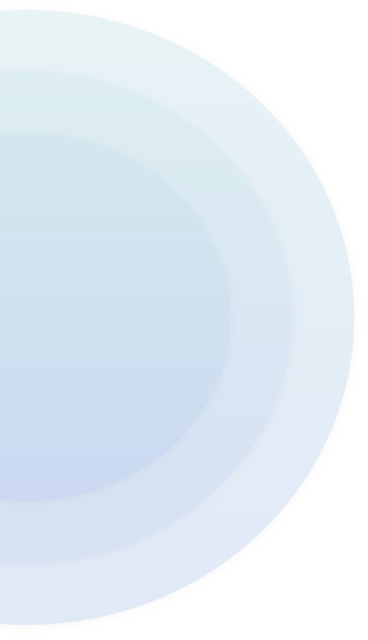
This background is drawn by a Shadertoy shader. Its source:

```glsl
// Approximate signed distance to an axis-aligned ellipse
float ellipseDistance(vec2 p, vec2 radii) {
    float k = length(p / radii);
    return k * (k - 1.0) / max(length(p / (radii * radii)), 0.0001);
}

void mainImage(out vec4 fragColor, in vec2 fragCoord) {
    float pixel = 1.0 / iResolution.y;
    vec2 p = fragCoord * pixel - vec2(0.0417, 0.504);
    vec3 color = vec3(1.0);

    // Three nested discs, from pale outer to deeper inner
    for (int i = 0; i < 3; i++) {
        float depth = float(i);
        vec2 radii = vec2(0.5117, 0.4805) - 0.0964 * depth;
        float edge = ellipseDistance(p, radii);

        // Soft shadow around the rim, slightly lowered
        float shadowEdge = ellipseDistance(p + vec2(0.0, 0.002), radii);
        color *= 1.0 - 0.025 * (1.0 - smoothstep(-0.014, 0.018, shadowEdge));

        // Vertical tint from mint to periwinkle
        float height = clamp(0.5 + 0.5 * p.y / radii.y, 0.0, 1.0);
        vec3 periwinkle = vec3(0.882, 0.912, 0.969) - vec3(0.042, 0.031, 0.012) * depth;
        vec3 mint = vec3(0.906, 0.953, 0.962) - vec3(0.040, 0.021, 0.015) * depth;
        vec3 tint = mix(periwinkle, mint, height);
        color = mix(color, tint, 1.0 - smoothstep(-pixel, pixel, edge));
    }

    fragColor = vec4(color, 1.0);
}
```
